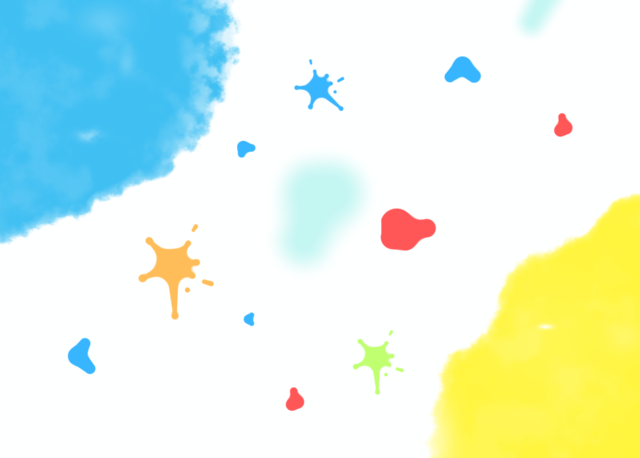
Reproduce this background procedurally as a WebGL 2 fragment shader.

```glsl
#version 300 es
precision highp float;
// Watercolour washes in two corners with paint splats, beans and soft glows on white.
uniform vec2 u_resolution;
out vec4 outColor;

float hash(vec2 p) {
  p = fract(p * vec2(0.1031, 0.1137));
  p += dot(p, p.yx + 33.33);
  return fract((p.x + p.y) * p.x * 7.3);
}

float noise(vec2 p) {
  vec2 i = floor(p), f = fract(p);
  f = f * f * (3.0 - 2.0 * f);
  return mix(mix(hash(i), hash(i + vec2(1, 0)), f.x),
             mix(hash(i + vec2(0, 1)), hash(i + 1.0), f.x), f.y);
}

float fbm(vec2 p) {
  float sum = 0.0, amp = 0.5;
  for (int i = 0; i < 5; i++) {
    sum += amp * noise(p);
    p = mat2(1.6, 1.2, -1.2, 1.6) * p + 7.1;
    amp *= 0.5;
  }
  return sum;
}

float smin(float a, float b, float k) {
  float h = max(k - abs(a - b), 0.0) / k;
  return min(a, b) - h * h * k * 0.25;
}

// Capsule whose radius runs from ra to rb
float taper(vec2 p, vec2 a, vec2 b, float ra, float rb) {
  vec2 ab = b - a;
  float h = clamp(dot(p - a, ab) / dot(ab, ab), 0.0, 1.0);
  return length(p - a - ab * h) - mix(ra, rb, h);
}

float bean(vec2 p, vec2 a, vec2 b, vec2 c, vec3 r) {
  return smin(taper(p, a, b, r.x, r.y), taper(p, b, c, r.y, r.z), 0.04);
}

float droplet(vec2 p) {
  float body = taper(p, vec2(-0.035, -0.06), vec2(0.03, -0.03), 0.075, 0.08);
  return smin(body, taper(p, vec2(-0.015, 0.1), vec2(0), 0.045, 0.05), 0.06);
}

// Core with webbed arms (tip x, tip y, tip radius) and loose drops
float splat(vec2 p, float scale, float turn) {
  const vec3 arms[6] = vec3[6](vec3(-0.28, 0.29, 0.04), vec3(-0.36, -0.16, 0.045),
    vec3(0.03, -0.61, 0.04), vec3(0.19, 0.26, 0.025), vec3(0.29, 0.03, 0.036), vec3(0.24, -0.13, 0.03));
  float c = cos(turn), s = sin(turn);
  p = mat2(c, -s, s, c) * p / scale;
  float d = length(p) - 0.185;
  for (int i = 0; i < 6; i++) {
    float arm = taper(p, vec2(0), arms[i].xy, 0.08, 0.021);
    arm = smin(arm, length(p - arms[i].xy) - arms[i].z, 0.04);
    d = smin(d, arm, 0.1);
  }
  d = min(d, taper(p, vec2(0.25, 0.415), vec2(0.28, 0.46), 0.02, 0.026));
  d = min(d, taper(p, vec2(0.38, -0.2), vec2(0.465, -0.225), 0.026, 0.03));
  return min(d, length(p - vec2(0.18, -0.3)) - 0.03) * scale;
}

float patchy(vec2 p, vec2 centre, vec2 size) {
  vec2 q = (p - centre) / size;
  return exp(-dot(q, q));
}

void main() {
  vec2 p = gl_FragCoord.xy / u_resolution * vec2(7.68, 5.48);
  float px = 5.48 / u_resolution.y;
  vec3 color = vec3(0.995, 1.0, 1.0);
  float grain = fbm(p * 2.2 + 3.0), fine = fbm(p * 5.0 + 11.0);

  // Soft mint glows
  float glow = smin(taper(p, vec2(3.76, 3.17), vec2(4.0, 3.18), 0.3, 0.3),
                    taper(p, vec2(3.85, 3.1), vec2(3.65, 2.6), 0.32, 0.24), 0.2);
  float small = taper(p, vec2(6.56, 5.55), vec2(6.38, 5.22), 0.16, 0.13);
  float mint = max(1.0 - smoothstep(-0.18, 0.24, glow), 1.0 - smoothstep(-0.13, 0.13, small));
  color = mix(color, vec3(0.77, 0.965, 0.95), mint);

  // Blue wash, upper left
  vec2 q = vec2(p.x, 5.48 - p.y);
  float angle = atan(q.y, q.x);
  float edge = length(q) - 2.84 - 0.11 * cos(4.6 * (angle - 0.45)) + (fine - 0.48) * 0.32;
  float pale = 0.12 * smoothstep(0.45, 0.75, grain);
  pale += 0.6 * smoothstep(-0.75, 0.0, edge) * smoothstep(0.95, 0.2, angle) * smoothstep(0.3, 0.6, fine);
  pale += 0.45 * smoothstep(-0.2, 0.02, edge);
  pale += 0.2 * patchy(p, vec2(1.25, 5.23), vec2(0.28, 0.18)) + 0.22 * patchy(p, vec2(1.52, 4.73), vec2(0.1, 0.16));
  pale += 0.5 * patchy(p, vec2(1.08, 3.86), vec2(0.14, 0.07)) * smoothstep(0.2, 0.6, fine);
  vec3 blueWash = mix(vec3(0.25, 0.75, 0.95), vec3(0.97, 0.99, 1.0), clamp(pale, 0.0, 0.85));
  color = mix(color, blueWash, 1.0 - smoothstep(-0.05, 0.03, edge));

  // Yellow wash, lower right
  q = vec2(7.68 - p.x, p.y);
  angle = atan(q.y, q.x);
  float reach = 2.56 - 0.17 * exp(-pow(abs(angle - 0.69) * 9.0, 2.0))
    + 0.2 * smoothstep(0.78, 1.02, angle) + 0.37 * smoothstep(1.32, 1.5, angle);
  edge = length(q) - reach + (fine - 0.48) * 0.22;
  pale = 0.12 * smoothstep(0.4, 0.7, grain) + 0.1 * patchy(p, vec2(6.6, 1.4), vec2(0.8));
  pale += 0.35 * smoothstep(-0.16, 0.02, edge) + 0.2 * patchy(p, vec2(7.5, 1.45), vec2(0.2));
  pale += 0.6 * patchy(p, vec2(5.2, 0.2), vec2(0.25, 0.5)) + 0.85 * patchy(p, vec2(6.55, 1.57), vec2(0.08, 0.03));
  vec3 yellowWash = mix(vec3(1.0, 0.96, 0.24), vec3(1.0, 1.0, 0.94), clamp(pale, 0.0, 0.9));
  color = mix(color, yellowWash, 1.0 - smoothstep(-0.06, 0.03, edge));

  // Flat paint shapes
  float blue = splat(p - vec2(3.81, 4.43), 0.62, 0.8);
  blue = min(blue, bean(p, vec2(5.4, 4.56), vec2(5.55, 4.69), vec2(5.69, 4.57), vec3(0.065, 0.105, 0.08)));
  blue = min(blue, bean(p, vec2(1.02, 1.37), vec2(0.93, 1.22), vec2(1.08, 1.07), vec3(0.065, 0.105, 0.065)));
  blue = min(blue, bean(p, vec2(3.02, 3.71), vec2(2.92, 3.72), vec2(2.9, 3.64), vec3(0.045, 0.065, 0.045)));
  blue = min(blue, bean(p, vec2(3.02, 1.71), vec2(2.98, 1.66), vec2(3.02, 1.61), vec3(0.03, 0.045, 0.03)));
  float red = smin(taper(p, vec2(4.76, 2.79), vec2(4.71, 2.64), 0.195, 0.14), length(p - vec2(4.87, 2.6)) - 0.115, 0.08);
  red = smin(red, taper(p, vec2(4.8, 2.69), vec2(5.12, 2.75), 0.1, 0.11), 0.15);
  red = min(red, min(droplet(p - vec2(6.76, 3.98)), droplet(p - vec2(3.54, 0.7))));
  float orange = splat(p - vec2(2.07, 2.31), 1.0, 0.0);
  float green = splat(p - vec2(4.51, 1.2), 0.675, 0.0);
  color = mix(color, vec3(0.22, 0.71, 1.0), 1.0 - smoothstep(-px, px, blue));
  color = mix(color, vec3(1.0, 0.34, 0.34), 1.0 - smoothstep(-px, px, red));
  color = mix(color, vec3(1.0, 0.74, 0.35), 1.0 - smoothstep(-px, px, orange));
  color = mix(color, vec3(0.75, 1.0, 0.44), 1.0 - smoothstep(-px, px, green));
  outColor = vec4(color, 1.0);
}
```
